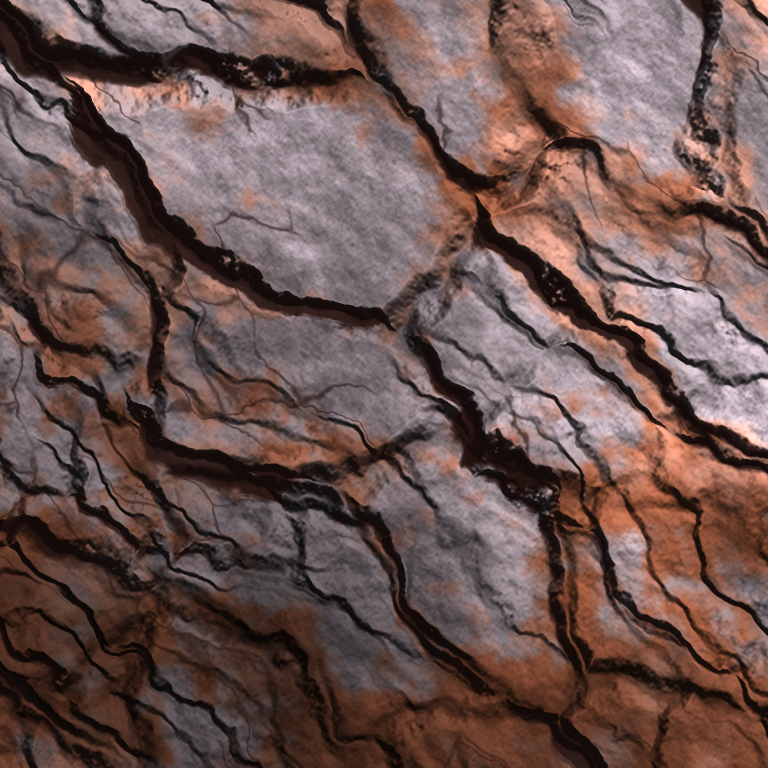
Give the GLSL for this texture, as a three.js fragment shader.

```glsl
// Weathered slate slabs with rusty ledges, broken along a falling diagonal and lit from the upper right.
#define SLATE vec3(0.485, 0.44, 0.465)
#define RUST vec3(0.60, 0.42, 0.36)
#define OCHRE vec3(0.43, 0.235, 0.155)
#define SHADOW vec3(0.08, 0.04, 0.038)
#define BEDDING vec2(0.74, -0.67)
#define SLAB_SCALE vec2(2.3, 4.3)
#define CHIP_SCALE vec2(5.0, 10.0)
#define WARP 0.16
#define ROUGHNESS 0.034
#define LIGHT_SLOPE 0.95

varying vec2 vUv;

float hash(vec2 p) {
  vec3 q = fract(p.xyx * 0.1031);
  q += dot(q, q.yzx + 33.33);
  return fract((q.x + q.y) * q.z);
}

float noise(vec2 p) {
  vec2 i = floor(p), f = fract(p);
  f = f * f * (3.0 - 2.0 * f);
  float low = mix(hash(i), hash(i + vec2(1.0, 0.0)), f.x);
  float high = mix(hash(i + vec2(0.0, 1.0)), hash(i + vec2(1.0, 1.0)), f.x);
  return mix(low, high, f.y);
}

float fbm(vec2 p) {
  float sum = 0.0, amp = 0.53;
  for (int i = 0; i < 4; i++) {
    sum += amp * noise(p);
    p = mat2(1.6, 1.2, -1.2, 1.6) * p + 17.3;
    amp *= 0.5;
  }
  return sum;
}

// Nearest cell: x = offset across the bedding, y = distance to the seam, z = random id.
vec3 slab(vec2 p) {
  vec2 base = floor(p);
  float near = 9.0, second = 9.0;
  vec2 cell = vec2(0.0);
  for (int y = -1; y <= 1; y++) {
    for (int x = -1; x <= 1; x++) {
      vec2 id = base + vec2(float(x), float(y));
      vec2 d = p - id - 0.1 - 0.8 * vec2(hash(id + 50.0), hash(id + 91.0));
      float dist = length(d);
      if (dist < near) {
        second = near;
        near = dist;
        cell = vec2(d.y, hash(id + 137.0));
      } else {
        second = min(second, dist);
      }
    }
  }
  return vec3(cell.x, second - near, cell.y);
}

// Canvas position turned so that x runs along the bedding.
vec2 toBedding(vec2 p) {
  return vec2(dot(p, BEDDING), dot(p, vec2(-BEDDING.y, BEDDING.x))) + 3.0;
}

// Broad bends plus a rough, jagged wobble.
vec2 bend(vec2 q) {
  vec2 broad = vec2(fbm(q * 4.5), fbm(q * 4.5 + 40.0)) - 0.5;
  vec2 jag = vec2(fbm(q * 27.0), fbm(q * 27.0 + 70.0)) - 0.5;
  return q + WARP * broad + ROUGHNESS * jag;
}

// Shingled slabs: x = height, y = seam distance, z = slab id.
vec3 relief(vec2 p) {
  vec2 q = bend(toBedding(p));
  vec3 big = slab(q * SLAB_SCALE);
  vec3 chip = slab(q * CHIP_SCALE + 7.0);
  float seam = -0.02 + 0.06 * noise(q * 5.0);
  float top = 0.042 * big.z - 0.042 * big.x;
  float h = mix(seam, top, smoothstep(0.01, 0.15, big.y));
  float broken = smoothstep(0.4, 0.75, noise(q * vec2(2.5, 4.0) + 20.0));
  h += broken * (0.018 * chip.z - 0.016 * chip.x) * smoothstep(0.0, 0.22, chip.y);
  // Thin laminations stepping down across the broken parts
  float layer = fract(q.y * 15.0 + 2.5 * noise(q * vec2(4.0, 7.0) + 9.0));
  float ledge = broken * smoothstep(0.3, 0.7, noise(q * vec2(6.0, 14.0) + 33.0));
  h += 0.011 * ledge * (1.0 - layer) * smoothstep(0.0, 0.2, layer);
  return vec3(h, big.y, big.z);
}

// Fine pits and laminations.
float grain(vec2 p) {
  return 0.0045 * fbm(p * 45.0) + 0.002 * fbm(toBedding(p) * vec2(16.0, 44.0));
}

void main() {
  vec2 p = vUv;
  vec2 q = bend(toBedding(p));
  vec3 rock = relief(p);

  // Surface slope
  vec2 e = vec2(0.003, 0.0);
  float h0 = rock.x + grain(p);
  vec2 slope = vec2(relief(p + e.xy).x + grain(p + e.xy) - h0,
                    relief(p + e.yx).x + grain(p + e.yx) - h0) / e.x;
  vec3 normal = normalize(vec3(-clamp(slope, -1.6, 1.6) * 0.85, 1.0));
  vec2 sun = vec2(0.6, 0.8);
  float diffuse = max(dot(normal, normalize(vec3(sun, LIGHT_SLOPE))), 0.0);

  // Shadows cast by the ledges
  float blocked = 0.0;
  for (int i = 1; i <= 9; i++) {
    float t = 0.006 * float(i);
    float rise = relief(p + sun * t).x - rock.x - t * LIGHT_SLOPE;
    blocked = max(blocked, rise / (0.012 + 0.15 * t));
  }
  float lit = 1.0 - smoothstep(0.0, 1.0, blocked);

  // Rust gathers low down, along seams and in patches
  float speckle = fbm(p * 34.0 + 5.0);
  float stain = fbm(q * vec2(3.5, 7.0) + 11.0) + 0.3 * (0.5 - p.y) + 0.5 * (speckle - 0.5)
              + 0.2 * (1.0 - smoothstep(0.05, 0.35, rock.y)) + 0.12 * (rock.z - 0.5);
  float rust = smoothstep(0.4, 0.72, stain);
  vec3 earth = mix(RUST, OCHRE, smoothstep(0.3, 0.65, fbm(p * 8.0 + 30.0) + 0.4 * (0.5 - p.y)));
  vec3 albedo = mix(SLATE, earth, rust) * (0.78 + 0.44 * speckle);
  albedo *= 0.5 + 1.0 * fbm(q * vec2(5.0, 9.0) + 80.0);

  // Hairline cracks
  float hair = 1.0 - smoothstep(0.0, 0.06, slab(q * vec2(5.0, 11.0) + 23.0).y);
  hair *= smoothstep(0.52, 0.7, noise(q * 8.0 + 60.0));

  // Light falls off towards the lower left
  float glow = mix(0.66, 1.36, smoothstep(0.1, 1.8, p.x + p.y));
  vec3 color = albedo * (0.17 + 0.93 * diffuse) * glow;
  color += vec3(0.16, 0.145, 0.15) * pow(diffuse, 5.0) * glow * (1.0 - 0.5 * rust);
  float shade = lit * (1.0 - 0.6 * hair);
  gl_FragColor = vec4(mix(SHADOW + 0.22 * earth * diffuse, color, shade), 1.0);
}
```
